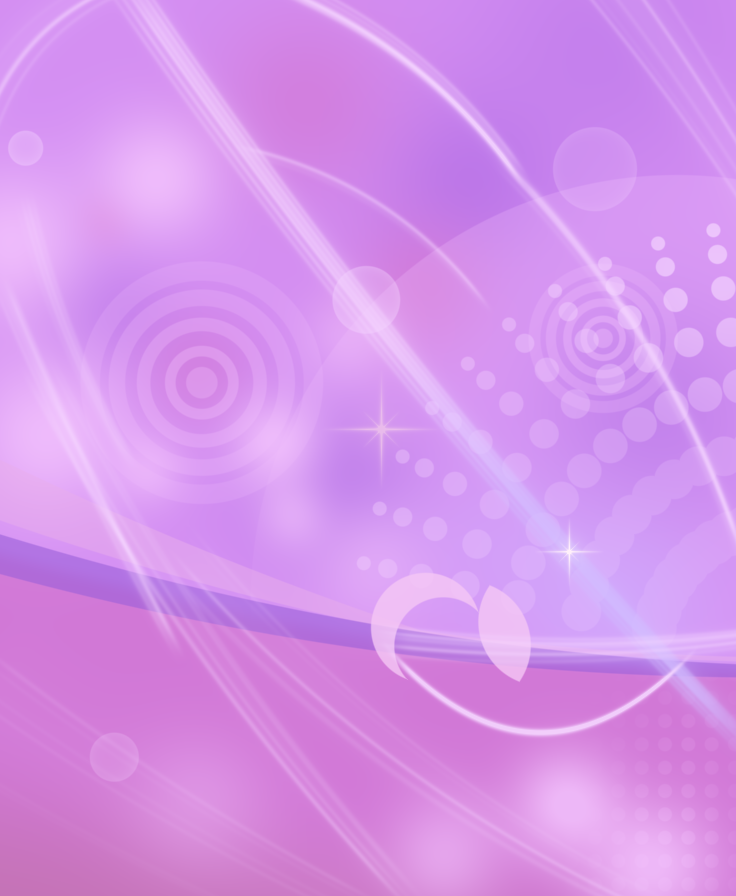
This background is drawn by a WebGL 1 fragment shader. Its source:

```glsl
precision highp float;
// Violet and pink dreamscape: soft glows, light streaks, ribbons, rings, halftone dots and sparkles.
uniform vec2 u_resolution;

#define HEIGHT 7.68
#define STRANDS 7
#define STRAND_WIDTH 0.02
#define STREAK_GAIN 0.5
#define DOT_ROWS 7
#define DOT_STEP 0.1315
#define RING_COUNT 4
#define LILAC vec3(.83, .56, .95)
#define VIOLET vec3(.70, .43, .90)
#define ORCHID vec3(.82, .47, .84)
#define BLUSH vec3(.95, .76, .99)
#define PALE vec3(.96, .84, 1.)

vec2 p; // canvas position, HEIGHT units tall

float hash(vec2 v) { return fract(sin(dot(v, vec2(127.1, 311.7))) * 43758.55); }

// Antialiased coverage of a signed distance
float fill(float d) {
  float px = HEIGHT / u_resolution.y;
  return 1. - smoothstep(-px, px, d);
}

float disc(float x, float y, float r) { return length(p - vec2(x, y)) - r; }

float glow(float x, float y, float r) {
  vec2 d = (p - vec2(x, y)) / r;
  return exp(-dot(d, d));
}

// Bowed bundle of fine strands from a to b
float bundle(float ax, float ay, float bx, float by, float bend, float spread) {
  vec2 a = vec2(ax, ay), d = vec2(bx, by) - a, q = p - a;
  float len = length(d);
  d /= len;
  float t = dot(q, d) / len;
  float off = dot(q, vec2(-d.y, d.x)) - bend * 4. * t * (1. - t);
  float light = .5 * exp(-off * off / (.2 * spread * spread + .001));
  for (int i = 0; i < STRANDS; i++) {
    float h = hash(a + float(i));
    float o = (off - (h - .5) * spread * (1.3 - .6 * t)) / STRAND_WIDTH;
    light += (.2 + .5 * fract(h * 7.)) * exp(-o * o);
  }
  return light * smoothstep(-.02, .1, t) * (1. - smoothstep(.88, 1.02, t));
}

// Translucent disc with a brighter rim
float bubble(float x, float y, float r) {
  float d = disc(x, y, r);
  return fill(d) * (.22 + .2 * exp(min(d, 0.) * 18.));
}

float rings(float x, float y, float r) {
  float d = disc(x, y, 0.), sum = .35 * fill(d - .13 * r);
  for (int i = 0; i < RING_COUNT; i++) {
    float k = float(i);
    sum += (.22 + .06 * k) * fill(abs(d - r * (.92 - .22 * k)) - r * (.08 - .012 * k));
  }
  return sum;
}

// Polar fan of dots that grow toward the centre
float dotFan() {
  vec2 q = p - vec2(6.74, 2.05);
  float cell = clamp(floor((atan(q.y, -q.x) - .218) / DOT_STEP + .5), 0., 10.);
  float a = .218 + cell * DOT_STEP, cover = 0.;
  for (int i = 0; i < DOT_ROWS; i++) {
    float k = float(i), r = 3.71 - .167 * k - .043 * k * k;
    float d = length(q - r * vec2(-cos(a), sin(a))) - .06 - .022 * k;
    cover = max(cover, fill(d) * (1. - .1 * k));
  }
  return cover;
}

float sparkle(float x, float y, float r) {
  vec2 q = abs(p - vec2(x, y)) / r, g = abs(vec2(q.x - q.y, q.x + q.y)) * 1.6;
  vec2 ray = exp(-q.yx * 40.) * max(1. - q, 0.) + .6 * exp(-g.yx * 30.) * max(1. - g, 0.);
  return ray.x + ray.y + .15 * exp(-dot(q, q) * 5.);
}

void main() {
  p = gl_FragCoord.xy / u_resolution.y * HEIGHT;
  float edge = p.y - 2.93 + .289 * p.x - .0207 * p.x * p.x;
  float above = smoothstep(-.1, .1, edge);

  // Ground colours and soft clouds
  vec3 low = mix(vec3(.77, .45, .71), ORCHID, smoothstep(-.2, 1.5, p.y + .2 * p.x));
  vec3 col = mix(low, LILAC, above);
  col = mix(col, VIOLET, .7 * glow(4., 6.1, .8) + .9 * glow(2.9, 3.55, .75));
  col = mix(col, VIOLET, .8 * glow(5.6, 4.2, 1.) + .5 * glow(.9, 5., .6));
  col = mix(col, VIOLET, .45 * glow(5.2, 7.3, 1.2));
  col = mix(col, ORCHID, .8 * glow(3.6, 5.2, .6) + .7 * glow(2.6, 6.8, .8));
  col = mix(col, ORCHID, .6 * glow(1.7, 4.5, .5) + .6 * glow(.9, 5.8, .25));
  float light = glow(1.35, 6.15, .55) + glow(.1, 5.6, .65) + glow(.4, 3.95, .7);
  light += glow(2.35, 3.9, .4) + .6 * glow(3.2, 2.85, .55) + .6 * glow(1.3, 3.65, .3);
  light += .6 * glow(2.5, 3.25, .3) + glow(4.85, .8, .45) + glow(5.6, .25, .55);
  light += .7 * glow(3.8, .35, .5) + .6 * glow(3., 4.8, .4) + .4 * glow(1.7, .8, .6);
  col = mix(col, BLUSH, min(light, 1.) * .85);
  col = mix(col, vec3(.8, .68, 1.), above * (.6 * glow(5.3, 2.5, .9) + .3 * glow(4.2, 3., .8)));

  // Large translucent disc, rings, dots and bubbles
  float veil = above * fill(disc(5.8, 2.53, 3.65));
  col = mix(col, BLUSH, veil * mix(.08, .25, smoothstep(2.5, 5.5, p.y)));
  col = mix(col, BLUSH, .85 * rings(1.73, 4.4, 1.04) + rings(5.17, 4.78, .64));
  col = mix(col, PALE, dotFan() * above * (.35 + .45 * glow(6.1, 5.2, 1.)));
  float grid = fill(length(fract(p * 5.) - .5) * .2 - .06);
  col = mix(col, BLUSH, grid * (.3 * glow(5.7, .4, .5) + .12 * glow(5.9, 1.3, .5)));
  col = mix(col, PALE, bubble(.22, 6.41, .15) + .6 * bubble(5.1, 6.23, .36));
  col = mix(col, PALE, bubble(3.14, 5.11, .29) + .6 * bubble(.98, 1.19, .21));

  // Ribbon with a pale band above it
  float taper = max(1. - p.x / 3.6, 0.);
  float band = fill(abs(edge - .1 - .45 * taper) - .24 * taper - .02);
  col = mix(col, vec3(.91, .68, .92), .5 * band);
  col = mix(col, vec3(.6, .37, .85), .6 * fill(abs(edge) - .17 + .018 * p.x));

  // Leaf flourish
  float crescent = max(disc(3.65, 2.3, .47), -disc(3.8, 2.14, .42));
  float leaf = max(disc(4., 2.15, .55), disc(4.65, 2.35, .55));
  col = mix(col, vec3(.96, .78, .96), .8 * fill(min(crescent, leaf)));

  // Light streaks; the main beam cools as it falls
  float beam = bundle(.9, 8.1, 6.6, 1.1, -.22, .28);
  vec3 beamTint = mix(vec3(.82, .74, 1.), PALE, smoothstep(3., 5., p.y));
  col = mix(col, beamTint, min(beam * .6, .85));
  float s = .8 * bundle(2.4, 7.8, 4.5, 6.1, .2, .16);
  s += .6 * bundle(4.3, 6.3, 6.4, 2.8, .25, .12);
  s += .6 * bundle(5.1, 8.1, 6.7, 5.7, .05, .5);
  s += .5 * bundle(-.2, 6.6, 1.2, 7.9, .25, .4);
  s += .4 * bundle(.2, 6., 1.15, 3.65, -.1, .12);
  s += .5 * bundle(0., 5.3, 1.55, 2.05, -.05, .14);
  s += .4 * bundle(.3, 4.6, 3.6, -.1, -.2, .25);
  s += .35 * bundle(1.5, 3., 5.8, -.2, -.3, .5);
  s += .2 * bundle(-.3, 1.9, 3.2, -.2, -.1, 1.1);
  s += .3 * bundle(2., 6.4, 4.2, 5., .25, .06);
  s += .7 * bundle(3.3, 2.15, 5.95, 2.1, -.72, .07);
  s += .8 * bundle(3.2, 2.2, 6.7, 2.25, -.12, .2);
  col = mix(col, PALE, min(s * STREAK_GAIN, .9));

  // Sparkles
  col = mix(col, vec3(.94, .78, .92), min(sparkle(3.27, 4., .52), .8));
  col = mix(col, vec3(1., .94, .98), min(1.2 * sparkle(4.88, 2.95, .3), 1.));
  gl_FragColor = vec4(clamp(col, 0., 1.), 1.);
}
```
